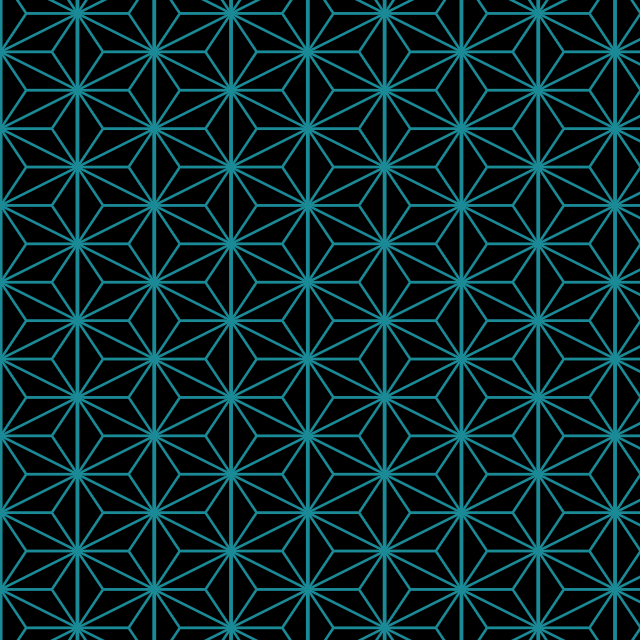
Give the GLSL for this pattern, as a Shadertoy shader.

```glsl
// Asanoha (hemp leaf) lattice: teal twelve-ray stars linked by thin lines on black.

#define CELL vec2(0.24, 0.12)       // one repeat, holding a star and its half-drop twin
#define ORIGIN vec2(0.001, 0.079)   // centre of one star
#define VERTICAL_WIDTH 0.0060
#define HORIZONTAL_WIDTH 0.0044
#define DIAGONAL_WIDTH 0.0041
#define LINE_COLOR vec3(0.10, 0.54, 0.59)
#define GROUND_COLOR vec3(0.0)

float segmentDistance(vec2 p, vec2 a, vec2 b) {
    vec2 ab = b - a;
    float t = clamp(dot(p - a, ab) / dot(ab, ab), 0.0, 1.0);
    return length(p - a - ab * t);
}

// Signed distance to the edge of the nearest line
float asanoha(vec2 p) {
    // Mirror the repeat into one quadrant, with stars at two opposite corners
    vec2 quadrant = 0.5 * CELL;
    vec2 q = abs(mod(p + quadrant, CELL) - quadrant);

    // Half-turn about the quadrant centre: keep the triangle below the diagonal
    if (q.y * quadrant.x > q.x * quadrant.y) q = quadrant - q;

    vec2 star = vec2(0.0);
    vec2 junction = vec2(quadrant.x * 2.0 / 3.0, 0.0);

    float vertical = quadrant.x - q.x;
    float horizontal = segmentDistance(q, star, junction);
    float diagonal = min(segmentDistance(q, star, quadrant),
                         segmentDistance(q, junction, quadrant));

    return min(vertical - 0.5 * VERTICAL_WIDTH,
               min(horizontal - 0.5 * HORIZONTAL_WIDTH,
                   diagonal - 0.5 * DIAGONAL_WIDTH));
}

void mainImage(out vec4 fragColor, in vec2 fragCoord) {
    float pixel = 1.0 / iResolution.y;
    float d = asanoha(fragCoord * pixel - ORIGIN);

    // One-pixel edge coverage
    float coverage = clamp(0.5 - d / pixel, 0.0, 1.0);
    fragColor = vec4(mix(GROUND_COLOR, LINE_COLOR, coverage), 1.0);
}
```
